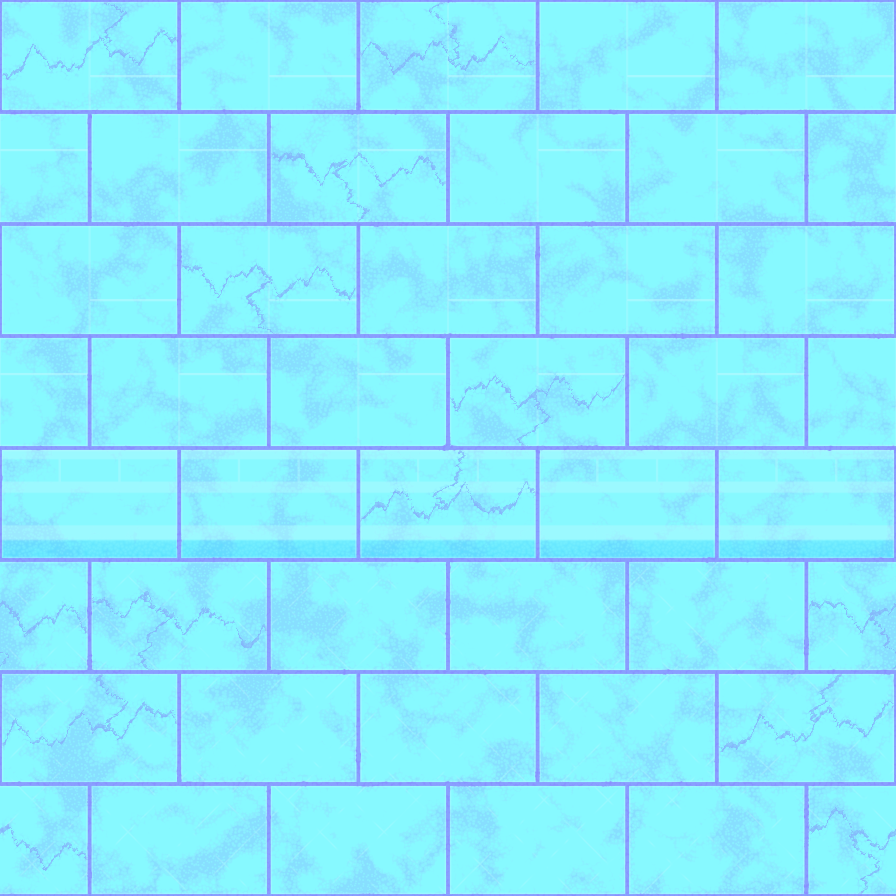
A WebGL 2 fragment shader for this texture map:

```glsl
#version 300 es
precision highp float;

uniform vec2 u_resolution;
out vec4 fragColor;

const float TAU = 6.283185;
const vec2 BRICKS = vec2(5.0, 8.0);
const float BAND_ROW = 3.0;

const vec3 PALE = vec3(0.53, 0.975, 1.0);
const vec3 MID = vec3(0.54, 0.93, 1.0);
const vec3 SHADE = vec3(0.53, 0.87, 1.0);
const vec3 CRACK = vec3(0.52, 0.70, 0.98);
const vec3 JOINT = vec3(0.54, 0.62, 1.0);
const vec3 DEEP_JOINT = vec3(0.53, 0.53, 1.0);
const vec3 GLINT = vec3(0.74, 0.98, 1.0);
const vec3 DEEP_CYAN = vec3(0.30, 0.85, 1.0);

vec2 hash2(vec2 c) {
  vec3 a = fract(c.xyx * vec3(0.1031, 0.1030, 0.0973));
  a += dot(a, a.yzx + 33.33);
  return fract((a.xx + a.yz) * a.zy);
}

// Distance to the nearest cell point, wrapping after n cells
float cellular(vec2 p, float n) {
  vec2 cell = floor(p * n), f = fract(p * n);
  float nearest = 2.0;
  for (int j = -1; j <= 1; j++) {
    for (int i = -1; i <= 1; i++) {
      vec2 o = vec2(i, j);
      vec2 d = o + hash2(mod(cell + o, n) + n) - f;
      nearest = min(nearest, dot(d, d));
    }
  }
  return sqrt(nearest);
}

float stroke(float dist, float halfWidth, float px) {
  return 1.0 - smoothstep(halfWidth - 0.5 * px, halfWidth + 0.7 * px, dist);
}

float box(float x, float lo, float hi, float soft) {
  return smoothstep(lo - soft, lo + soft, x) - smoothstep(hi - soft, hi + soft, x);
}

// Distance to the nearest multiple of 1/n
float gridDistance(float x, float n) {
  return (0.5 - abs(fract(x * n) - 0.5)) / n;
}

// Layered triangle waves
float jag(float t, float seed) {
  float sum = 0.0, amp = 0.12, freq = 1.7;
  for (int i = 0; i < 5; i++) {
    sum += amp * (abs(fract(t * freq + seed * 7.3 * freq) - 0.5) * 4.0 - 1.0);
    amp *= 0.43;
    freq *= 2.13;
  }
  return sum;
}

// A main crack with one side branch, in units of brick height
float crackDistance(vec2 q, float seed) {
  float path = jag(q.x, seed) + q.x * (seed - 0.5) * 0.7;
  float side = seed > 0.5 ? 1.0 : -1.0;
  float branchX = (seed - 0.5) * 0.8 + jag(q.y, seed + 0.37);
  float branch = max(abs(q.x - branchX), side * (path - q.y));
  return min(abs(q.y - path), branch);
}

void main() {
  vec2 p = gl_FragCoord.xy / u_resolution;
  float px = 1.0 / min(u_resolution.x, u_resolution.y);

  // Running bond layout
  float row = floor(p.y * BRICKS.y);
  float odd = mod(row, 2.0);
  float shifted = p.x - 0.5 * (1.0 - odd) / BRICKS.x;
  float col = mod(floor(shifted * BRICKS.x), BRICKS.x);
  vec2 uv = fract(vec2(shifted, p.y) * BRICKS);
  vec2 seed = hash2(vec2(col, row) + 17.0);
  vec2 edge = vec2(gridDistance(shifted, BRICKS.x), gridDistance(p.y, BRICKS.y));
  float edgeDist = min(edge.x, edge.y);

  // Mottled stone with fine grain
  vec2 warped = p + 0.008 * sin(TAU * (p.yx * vec2(7.0, 9.0) + p * 4.0));
  float lump = cellular(warped, 46.0);
  float blotch = 0.42 * cellular(warped, 13.0) + 0.34 * cellular(warped, 25.0) + 0.24 * lump;
  float grain = cellular(p, 260.0);
  float stain = smoothstep(0.32, 0.68, blotch + 0.06 * (seed.x - 0.5));
  float tone = 0.75 * stain + (grain - 0.48) * 0.55 * (0.35 + stain);
  tone += 0.5 * seed.y * grain * (1.0 - smoothstep(0.002, 0.016, edgeDist));
  vec3 color = mix(PALE, MID, smoothstep(0.14, 0.40, tone));
  color = mix(color, SHADE, smoothstep(0.42, 0.74, tone));

  // Faint inner grid above the band, faint diagonals below it
  float upper = step(BAND_ROW + 0.5, row);
  float lower = 1.0 - step(BAND_ROW - 0.5, row);
  float ledge = mix(0.66, 0.32, odd);
  float inner = stroke(abs(uv.x - 0.5) / BRICKS.x, 0.0011, px) * 0.3;
  inner = max(inner, stroke(abs(uv.y - ledge) / BRICKS.y, 0.0012, px) * step(0.5, uv.x) * 0.55);
  float diagonal = min(gridDistance(p.x + p.y, 14.0), gridDistance(p.x - p.y, 14.0));
  float scratch = stroke(diagonal, 0.001, px) * smoothstep(0.3, 0.7, lump) * 0.3;
  color = mix(color, GLINT, upper * inner + lower * scratch);

  // Striped band with a dark foot
  float band = 1.0 - step(0.5, abs(row - BAND_ROW));
  float stripes = box(uv.y, 0.18, 0.31, 0.01) + box(uv.y, 0.60, 0.70, 0.01) + box(uv.y, 0.90, 1.1, 0.01);
  float pegs = stroke(gridDistance(p.x, 15.0), 0.0012, px) * box(uv.y, 0.70, 0.90, 0.01);
  float foot = 1.0 - smoothstep(0.16, 0.19, uv.y);
  color = mix(color, GLINT, band * (0.38 * stripes + 0.35 * pegs));
  color = mix(color, DEEP_CYAN, band * foot * (0.45 + 0.35 * grain) * (1.0 - 2.0 * uv.y));

  // Cracked bricks drift diagonally up the wall
  float drift = floor(4.6 - 0.55 * row);
  float cracked = (1.0 - step(0.5, abs(col - drift))) * step(0.5, abs(row - 2.0));
  cracked = max(cracked, step(0.87, seed.x) * (1.0 - band));
  vec2 q = (uv - 0.5) * vec2(BRICKS.y / BRICKS.x, 1.0) + 0.03 * (grain - 0.5);
  float crackDist = crackDistance(q, fract(seed.y + 0.31 * row));
  float fissure = stroke(crackDist, 0.004 + 0.022 * lump, px * BRICKS.y);
  float dust = (1.0 - smoothstep(0.01, 0.11, crackDist)) * smoothstep(0.35, 0.8, grain);
  color = mix(color, SHADE, cracked * dust * 0.8);
  color = mix(color, CRACK, cracked * fissure * (0.55 + 0.45 * grain));

  // Joints with a pale rim and chipped edges
  float chip = 0.0012 * smoothstep(0.55, 0.9, lump) * grain;
  color = mix(color, GLINT, stroke(edgeDist, 0.0036, px) * 0.35);
  vec3 mortar = mix(JOINT, DEEP_JOINT, smoothstep(0.35, 0.85, grain) * 0.6);
  color = mix(color, mortar, stroke(edgeDist, 0.0020 + chip, px));

  fragColor = vec4(color, 1.0);
}
```
